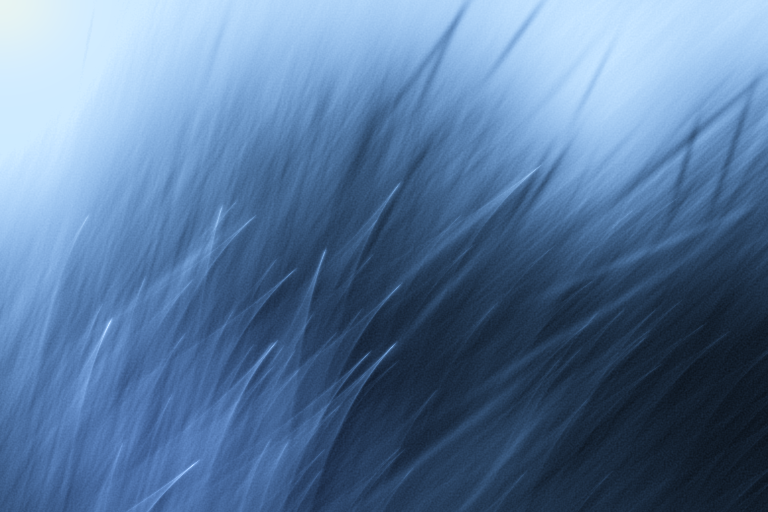
This background is drawn by a WebGL 2 fragment shader. Its source:

```glsl
#version 300 es
precision highp float;
// Soft blue plumes leaning right, with lit tips, below a pale sky and above a dark corner.
#define STREAK_GAIN 0.40
#define FIBRE_COUNT 60
#define FIBRE_GAIN 0.13
#define PLUME_GAIN 0.33
#define STALK_GAIN 0.16
#define GLINT_GAIN 0.10
#define WISP_COUNT 22
#define WISP_GAIN 0.05
#define GRAIN_GAIN 0.05
uniform vec2 u_resolution;
out vec4 fragColor;

// Plumes: tip, lean, strength
const vec4 PLUMES[12] = vec4[12](
  vec4(0.219, 0.379, 0.5, 1.0), vec4(0.5, 0.58, 1.1, 0.7), vec4(0.435, 0.6, 0.32, 0.7),
  vec4(0.58, 0.477, 1.1, 0.8), vec4(0.637, 0.515, 0.38, 1.0), vec4(0.543, 0.336, 0.85, 1.0),
  vec4(0.775, 0.332, 0.95, 1.2), vec4(0.725, 0.315, 1.0, 0.9), vec4(0.783, 0.645, 0.75, 0.8),
  vec4(0.785, 0.447, 1.0, 0.8), vec4(0.39, 0.102, 1.25, 1.1), vec4(1.06, 0.68, 1.25, 0.6));
// Dark stalks and light glints: root, end
const vec4 STALKS[8] = vec4[8](
  vec4(0.79, 0.82, 0.92, 1.0), vec4(0.82, 0.8, 0.91, 1.0), vec4(0.96, 0.86, 1.07, 1.01),
  vec4(1.01, 0.56, 1.12, 0.73), vec4(1.22, 0.62, 1.5, 0.86), vec4(1.32, 0.62, 1.365, 0.77),
  vec4(1.4, 0.62, 1.475, 0.84), vec4(1.0, 0.58, 1.08, 0.72));
const vec4 GLINTS[7] = vec4[7](
  vec4(0.78, 0.45, 1.06, 0.68), vec4(0.78, 0.33, 0.95, 0.52), vec4(1.1, 0.44, 1.48, 0.6),
  vec4(0.72, 0.02, 1.0, 0.24), vec4(0.25, 0.4, 0.49, 0.58), vec4(0.95, 0.25, 1.35, 0.5),
  vec4(0.9, 0.0, 1.08, 0.22));

vec2 hash2(vec2 p) {
  vec3 q = fract(p.xyx * vec3(0.1031, 0.1030, 0.0973));
  q += dot(q, q.yzx + 33.33);
  return fract((q.xx + q.yz) * q.zy);
}

// Gradient noise, about -0.7 to 0.7
float noise(vec2 p) {
  vec2 i = floor(p), f = fract(p), e = vec2(0.0, 1.0);
  vec2 u = f * f * f * (f * (f * 6.0 - 15.0) + 10.0);
  float a = dot(hash2(i) * 2.0 - 1.0, f);
  float b = dot(hash2(i + e.yx) * 2.0 - 1.0, f - e.yx);
  float c = dot(hash2(i + e.xy) * 2.0 - 1.0, f - e.xy);
  float d = dot(hash2(i + 1.0) * 2.0 - 1.0, f - 1.0);
  return mix(mix(a, b, u.x), mix(c, d, u.x), u.y);
}

float glow(vec2 p, vec2 centre, vec2 size) {
  vec2 d = (p - centre) / size;
  return exp(-dot(d, d));
}

// Broad light and dark areas
float backdrop(vec2 p) {
  float tone = mix(0.2, 0.86, smoothstep(0.35, 1.03, p.y));
  tone += 0.42 * glow(p, vec2(-0.02, 0.57), vec2(0.32, 0.4));
  tone += 0.13 * glow(p, vec2(0.32, 0.18), vec2(0.27, 0.3));
  tone -= 0.15 * glow(p, vec2(0.72, 0.76), vec2(0.26, 0.2));
  tone += 0.19 * glow(p, vec2(1.17, 0.72), vec2(0.18, 0.22));
  tone -= 0.06 * glow(p, vec2(0.80, 0.27), vec2(0.12, 0.16));
  tone -= 0.08 * glow(p, vec2(1.5, 0.72), vec2(0.16, 0.14));
  return tone - 0.10 * glow(p, vec2(1.5, 0.15), vec2(0.4, 0.35));
}

// Noise drawn out along a slanted direction
float streaks(vec2 p, float slant, float seed) {
  float across = p.x - slant * p.y, n = 0.0;
  for (float k = 8.0; k < 140.0; k *= 2.5)
    n += noise(vec2(across * k + seed, p.y * (1.5 + 0.6 * sqrt(k)) + seed)) * (0.5 + 0.9 / sqrt(k));
  return n;
}

// Two edges spreading down from a tip, with a lit body and a shaded right side
float plume(vec2 p, vec2 tip, float lean, float reach) {
  float drop = tip.y - p.y, h = max(drop, 0.0);
  float right = p.x - tip.x + lean * h / (1.0 + 2.5 * h);
  float left = p.x - tip.x + lean * h * (1.0 + 1.2 * h);
  float soft = 0.002 + 0.025 * h;
  float body = smoothstep(-2.0 * soft, 2.0 * soft, left) * smoothstep(-0.4 * soft, 0.4 * soft, -right);
  float rim = exp(-abs(right) / (0.0024 + 0.008 * h)) + 0.8 * exp(-abs(left) / (0.0024 + 0.012 * h));
  float shade = smoothstep(0.0, soft, right) * exp(-max(right, 0.0) / 0.025) * smoothstep(0.0, 0.09, h);
  float fade = smoothstep(-0.004, 0.012, drop) * exp(-h / reach);
  return fade * (0.24 * body + 0.75 * rim * exp(-h / 0.24) - 0.32 * shade);
}

// Blurred stalk that thins toward both ends
float stalk(vec2 p, vec2 a, vec2 b, float width) {
  vec2 axis = b - a;
  float t = dot(p - a, axis) / dot(axis, axis), d = length(p - a - axis * t) / width;
  return exp(-d * d) * smoothstep(-0.5, 0.5, t) * (1.0 - smoothstep(0.5, 1.3, t));
}

void main() {
  vec2 p = gl_FragCoord.xy / u_resolution.y;
  float tone = backdrop(p);
  // Steep streaks at left cross flatter ones toward the right
  float flatten = smoothstep(0.3, 1.3, p.x + 0.4 * (0.5 - p.y));
  float flow = mix(streaks(p, 0.28, 3.0), streaks(p, 1.15, 8.0), flatten);
  flow = 0.7 * flow + 0.5 * streaks(p, 0.62, 14.0);
  tone *= 1.0 + STREAK_GAIN * flow * (1.0 - 0.9 * smoothstep(0.4, 0.8, tone));
  // Scattered fibres lean further toward the right
  for (int i = 0; i < FIBRE_COUNT; i++) {
    vec2 r = hash2(vec2(float(i) + 2.0, 17.0));
    float lean = mix(0.3, 1.5, min(0.7 * r.x + 0.4 * fract(r.y * 7.0), 1.0));
    tone += FIBRE_GAIN * mix(1.0, 0.5, r.x) * plume(p, vec2(0.1, 0.06) + r * vec2(1.5, 0.56), lean, 0.2);
  }
  // Faint dark wisps rise into the sky
  for (int i = 0; i < WISP_COUNT; i++) {
    vec2 r = hash2(vec2(float(i) + 5.0, 41.0)), root = vec2(0.15, 0.5) + r * vec2(1.3, 0.35);
    vec2 rise = vec2(0.03 + 0.12 * r.x * (0.5 + fract(r.y * 9.0)), 0.17);
    tone -= WISP_GAIN * stalk(p, root, root + rise, 0.005 + 0.006 * fract(r.x * 7.0));
  }
  for (int i = 0; i < 12; i++) tone += PLUME_GAIN * PLUMES[i].w * plume(p, PLUMES[i].xy, PLUMES[i].z, 0.24);
  for (int i = 0; i < 8; i++) tone -= STALK_GAIN * stalk(p, STALKS[i].xy, STALKS[i].zw, 0.0075);
  for (int i = 0; i < 7; i++) tone += GLINT_GAIN * stalk(p, GLINTS[i].xy, GLINTS[i].zw, 0.009);
  tone += GRAIN_GAIN * noise(p * 260.0) * (1.0 - 0.5 * smoothstep(0.5, 0.9, tone));
  // Navy to pale blue ramp, warmed at the upper left and bluer below
  float g = clamp(tone, 0.08, 0.92);
  vec3 color = vec3(g * (0.6 + 0.33 * g * g), g, g * (1.48 - 0.45 * g * g));
  color += vec3(0.10, 0.04, -0.06) * glow(p, vec2(0.0, 1.0), vec2(0.14, 0.12));
  color += vec3(0.0, -0.005, 0.04) * glow(p, vec2(0.3, 0.1), vec2(0.4, 0.35));
  fragColor = vec4(clamp(color, 0.0, 1.0), 1.0);
}
```
